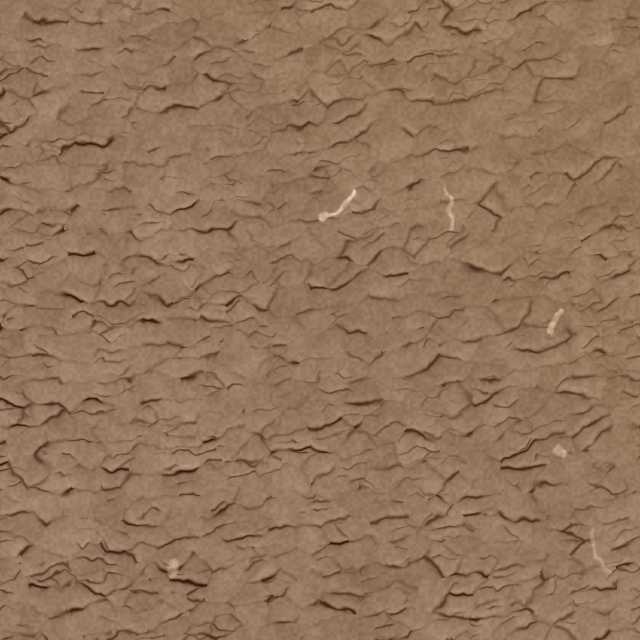
This texture is drawn by a WebGL 1 fragment shader. Its source:

```glsl
precision highp float;
// Dry brown ground of small flaky crumbs with short, mostly level dark cracks.
// Two warped Voronoi layers give the flakes; each border gets its own crack
// strength, a soft shadow below and a lit rim above. Pale chips lie on top.
uniform vec2 u_resolution;

#define COARSE_FREQ vec2(19.0, 27.0)
#define FINE_FREQ vec2(30.0, 42.0)
#define SOIL_COLOR vec3(0.596, 0.476, 0.385)
#define CRACK_COLOR vec3(0.19, 0.08, 0.02)
#define CHIP_COLOR vec3(0.80, 0.70, 0.59)
#define CRACK_WIDTH 0.068
#define SHADOW_WIDTH 0.17
#define CRACK_DEPTH 1.0
#define RIM_LIGHT 0.05
#define GRAIN 0.065
#define CHIP_SHARE 0.3

float hash(vec2 p) {
  vec3 q = fract(p.xyx * vec3(0.1031, 0.1030, 0.0973));
  q += dot(q, q.yzx + 33.33);
  return fract((q.x + q.y) * q.z);
}

vec2 hash2(vec2 p) {
  return vec2(hash(p + 17.3), hash(p + 71.9));
}

float noise(vec2 p) {
  vec2 i = floor(p), f = fract(p);
  f = f * f * (3.0 - 2.0 * f);
  return mix(mix(hash(i), hash(i + vec2(1, 0)), f.x),
             mix(hash(i + vec2(0, 1)), hash(i + vec2(1, 1)), f.x), f.y);
}

vec2 noise2(vec2 p) {
  return vec2(noise(p), noise(p + 43.7)) - 0.5;
}

vec2 seed(vec2 id) {
  return id + 0.5 + 0.85 * (hash2(id) - 0.5);
}

// Returns x: crack darkness, y: rim light, z: flake tint in -0.5..0.5
vec3 flakes(vec2 p) {
  vec2 home = floor(p), nearestId = home;
  float nearest = 9.0;
  for (int j = -1; j <= 1; j++)
  for (int i = -1; i <= 1; i++) {
    vec2 id = home + vec2(i, j);
    float dist = length(seed(id) - p);
    if (dist < nearest) { nearest = dist; nearestId = id; }
  }
  vec2 center = seed(nearestId);
  float crack = 0.0, rim = 0.0;
  for (int j = -1; j <= 1; j++)
  for (int i = -1; i <= 1; i++) {
    if (i == 0 && j == 0) continue;
    vec2 id = nearestId + vec2(i, j);
    vec2 other = seed(id);
    vec2 normal = normalize(other - center);
    float d = max(dot(0.5 * (center + other) - p, normal), 0.0);
    // The strength belongs to the border, so both sides agree
    float strength = smoothstep(0.0, 1.0, hash(nearestId + id + 5.5));
    strength *= smoothstep(0.05, 0.8, abs(normal.y));
    float core = exp(-d * d / (CRACK_WIDTH * CRACK_WIDTH));
    float above = step(normal.y, 0.0);
    float shadow = mix(0.7 * core + 0.3 * exp(-d / SHADOW_WIDTH), core, above);
    float lip = (d - 0.2) / 0.12;
    crack = max(crack, strength * shadow);
    rim = max(rim, strength * above * exp(-lip * lip));
  }
  return vec3(crack, rim, hash(nearestId + 9.1) - 0.5);
}

// Coverage of a bent chip or fibre, at most one per square of a wide grid
float chips(vec2 uv) {
  vec2 id = floor(uv * 5.0);
  vec2 pick = hash2(id + 3.7), shape = hash2(id + 23.1);
  vec2 p = fract(uv * 5.0) - 0.5 - 0.35 * (pick - 0.5);
  float angle = 3.14159 * shape.x;
  p = mat2(cos(angle), -sin(angle), sin(angle), cos(angle)) * p;
  p += 0.06 * noise2(uv * 60.0);
  float halfLength = 0.02 + 0.14 * shape.y * shape.y;
  p.y += 3.0 * (pick.y - 0.5) * p.x * p.x;
  p.x -= clamp(p.x, -halfLength, halfLength);
  float radius = mix(0.04, 0.018, shape.y);
  float body = 1.0 - smoothstep(radius - 0.012, radius + 0.012, length(p));
  return body * step(hash(id + 51.3), CHIP_SHARE) * mix(0.35, 1.0, hash(id + 8.8));
}

void main() {
  vec2 uv = gl_FragCoord.xy / u_resolution.y;

  // Ragged borders, leaning upward toward the right
  vec2 p = uv + 0.008 * noise2(uv * 24.0) + 0.008 * noise2(uv * 65.0);
  p += 0.003 * noise2(uv * 140.0);
  p.y -= 0.13 * uv.x * uv.x;
  vec3 coarse = flakes(p * COARSE_FREQ);
  vec3 fine = flakes(p * FINE_FREQ + 37.0);

  // Cracks break up along their length and soften toward the upper right
  float patches = smoothstep(0.25, 0.75, noise(uv * vec2(34.0, 40.0) + 7.0));
  float finePatches = smoothstep(0.35, 0.8, noise(uv * 30.0 + 61.0));
  float fade = mix(1.0, 0.7, smoothstep(0.5, 1.6, uv.x + uv.y));
  float crack = max(coarse.x * mix(0.2, 1.0, patches), 0.65 * fine.x * finePatches);
  crack = clamp(CRACK_DEPTH * fade * crack, 0.0, 1.0);
  float rim = max(coarse.y * patches, 0.6 * fine.y * finePatches);

  // Flake tints, broad mottling and fine grain
  float light = 0.04 * coarse.z + 0.02 * fine.z;
  light += 0.03 * (noise(uv * 7.0) - 0.5) + 0.04 * (noise(uv * 45.0) - 0.5);
  light += GRAIN * (noise(uv * 210.0) - 0.5) + RIM_LIGHT * rim;
  vec3 color = SOIL_COLOR + light;
  color += vec3(0.0, -0.003, -0.02) * smoothstep(0.5, 1.7, uv.x + uv.y);
  color = mix(color, CRACK_COLOR, crack);

  color = mix(color, CHIP_COLOR + 2.0 * light, chips(uv));
  gl_FragColor = vec4(color, 1.0);
}
```
